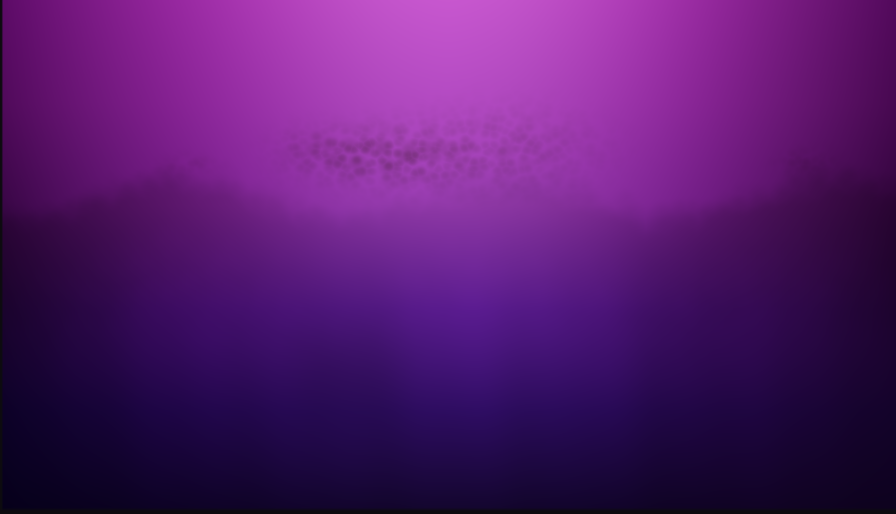
Reproduce this background procedurally as a WebGL 1 fragment shader.

```glsl
precision highp float;
// A magenta glow fading into violet darkness over a soft, misty ridge.

uniform vec2 u_resolution;

const float GLOW_CENTER = 0.5;
const float GLOW_POWER = 1.6;
const float SIDE_GREEN = 0.72;
const float RIDGE_HEIGHT = 0.615;
const float RIDGE_SWELL = 0.036;
const float RIDGE_PERIOD = 0.36;
const float RIDGE_PEAK = 0.2;
const float RIDGE_SOFTNESS = 0.042;
const float RIDGE_ROUGHNESS = 0.03;
const float STREAK_STRENGTH = 0.022;
const float SPECK_STRENGTH = 0.26;
const vec2 SPECK_SCALE = vec2(48.0, 30.0);
const vec2 BORDER = vec2(0.0026, 0.009);
const vec3 BORDER_COLOR = vec3(0.05, 0.045, 0.06);
const vec3 SPECK_TINT = vec3(0.9, 0.9, 1.1);
const vec3 RIGHT_TINT = vec3(0.035, 0.008, 0.03);

vec2 hash2(vec2 p) {
  p = vec2(dot(p, vec2(127.1, 311.7)), dot(p, vec2(269.5, 183.3)));
  return fract(sin(p) * 43758.5);
}

// Distance to the nearest scattered cell point
float cellular(vec2 p) {
  vec2 cell = floor(p);
  float nearest = 2.0;
  for (int j = -1; j <= 1; j++) {
    for (int i = -1; i <= 1; i++) {
      vec2 c = cell + vec2(float(i), float(j));
      nearest = min(nearest, length(c + hash2(c) - p));
    }
  }
  return nearest;
}

float softEllipse(vec2 p, vec2 center, vec2 radius) {
  vec2 d = (p - center) / radius;
  return exp(-dot(d, d));
}

// Weight of one fifth of the vertical ramp
float band(float y, float index) {
  return clamp(y * 5.0 - index, 0.0, 1.0);
}

vec3 centerRamp(float y) {
  vec3 c = mix(vec3(0.07, 0.02, 0.17), vec3(0.18, 0.05, 0.38), band(y, 0.0));
  c = mix(c, vec3(0.36, 0.11, 0.57), band(y, 1.0));
  c = mix(c, vec3(0.61, 0.24, 0.71), band(y, 2.0));
  c = mix(c, vec3(0.70, 0.29, 0.76), band(y, 3.0));
  return mix(c, vec3(0.78, 0.34, 0.81), band(y, 4.0));
}

vec3 edgeRamp(float y) {
  vec3 c = mix(vec3(0.02, 0.0, 0.095), vec3(0.045, 0.005, 0.145), band(y, 0.0));
  c = mix(c, vec3(0.11, 0.015, 0.19), band(y, 1.0));
  c = mix(c, vec3(0.22, 0.03, 0.27), band(y, 2.0));
  c = mix(c, vec3(0.31, 0.05, 0.35), band(y, 3.0));
  return mix(c, vec3(0.36, 0.055, 0.40), band(y, 4.0));
}

float ridgeLine(vec2 uv) {
  float swell = cos(6.2832 * (uv.x - RIDGE_PEAK) / RIDGE_PERIOD);
  float rough = cellular(uv * vec2(22.0, 13.0)) + 0.5 * cellular(uv * vec2(50.0, 29.0));
  return RIDGE_HEIGHT + RIDGE_SWELL * swell + RIDGE_ROUGHNESS * (0.7 - rough);
}

void main() {
  vec2 uv = gl_FragCoord.xy / u_resolution;
  float side = abs(uv.x - GLOW_CENTER) * 2.0;
  float low = 1.0 - smoothstep(0.2, 0.65, uv.y);

  // Broad glow, purer in hue toward the sides
  float glow = 1.0 - pow(side, GLOW_POWER);
  vec3 color = mix(edgeRamp(uv.y), centerRamp(uv.y), glow);
  color.g *= mix(1.0, SIDE_GREEN, smoothstep(0.1, 0.7, side));
  color += RIGHT_TINT * low * smoothstep(0.6, 1.0, uv.x);
  color *= 1.0 - 0.1 * smoothstep(0.65, 1.0, uv.x) * (1.0 - low);

  // Misty ridge, fading into the dark below
  float depth = ridgeLine(uv) - uv.y;
  float mist = smoothstep(-RIDGE_SOFTNESS, RIDGE_SOFTNESS, depth);
  mist *= 1.0 - smoothstep(0.05, 0.35, depth);
  color *= 1.0 - mist * mix(0.08, 0.2, smoothstep(0.1, 0.8, side));

  // Vertical streaks and darker hollows
  float streak = sin(uv.x * 38.0 + 0.7) + 0.6 * sin(uv.x * 83.0 + uv.y * 3.0);
  color *= 1.0 + STREAK_STRENGTH * streak * low;
  color *= 1.0 - 0.14 * softEllipse(uv, vec2(0.38, 0.27), vec2(0.07, 0.12));
  color *= 1.0 - 0.1 * low * smoothstep(0.64, 0.74, uv.x);

  // Scattered dark specks of two sizes along the crest
  vec2 grain = uv * SPECK_SCALE;
  float blot = 1.0 - smoothstep(0.1, 0.75, cellular(grain));
  float fleck = 1.0 - smoothstep(0.1, 0.7, cellular(grain * 1.9 + 7.3));
  float speck = 0.55 * blot + 0.45 * fleck;
  float cluster = softEllipse(uv, vec2(0.43, 0.695), vec2(0.075, 0.05));
  cluster += 0.35 * softEllipse(uv, vec2(0.35, 0.71), vec2(0.04, 0.04));
  cluster += 0.5 * softEllipse(uv, vec2(0.56, 0.71), vec2(0.09, 0.07));
  cluster += 0.3 * softEllipse(uv, vec2(0.21, 0.68), vec2(0.03, 0.02));
  cluster += 0.4 * softEllipse(uv, vec2(0.9, 0.685), vec2(0.03, 0.025));
  color *= 1.0 - SPECK_STRENGTH * SPECK_TINT * speck * min(cluster, 1.0);

  // Thin dark border on the left and bottom
  vec2 inside = smoothstep(BORDER * 0.5, BORDER * 1.5, uv);
  color = mix(BORDER_COLOR, color, inside.x * inside.y);
  gl_FragColor = vec4(color, 1.0);
}
```
